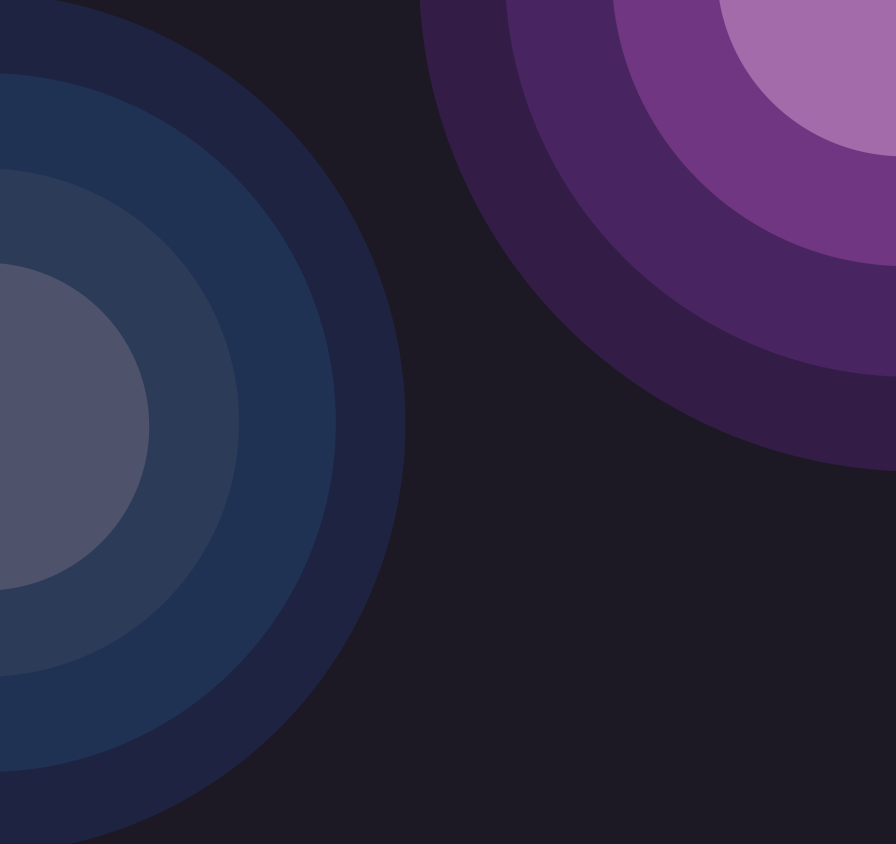
Reproduce this background procedurally as a Shadertoy shader.

```glsl
// Two sets of flat nested discs, blue at the left and purple at the upper right, on a dark ground.

const vec3 GROUND = vec3(0.110, 0.094, 0.141);

// Signed distance to a circle, negative inside
float circleDistance(vec2 point, vec2 center, float radius) {
    return length(point - center) - radius;
}

// Lays one smooth-edged disc over the colour below
vec3 paintDisc(vec3 below, vec3 discColor, vec2 point, vec2 center, float radius, float pixel) {
    float coverage = 1.0 - smoothstep(-0.7 * pixel, 0.7 * pixel, circleDistance(point, center, radius));
    return mix(below, discColor, coverage);
}

// Paints four discs from the largest to the smallest; each disc is (center.xy, radius)
vec3 paintNest(vec3 below, vec3 discs[4], vec3 colors[4], vec2 point, float pixel) {
    vec3 color = below;
    for (int i = 0; i < 4; i++) {
        color = paintDisc(color, colors[i], point, discs[i].xy, discs[i].z, pixel);
    }
    return color;
}

void mainImage(out vec4 fragColor, in vec2 fragCoord) {
    // Canvas height is one unit
    float pixel = 1.0 / iResolution.y;
    vec2 point = fragCoord * pixel;

    // Blue nest
    vec3 blueDiscs[4] = vec3[4](
        vec3(-0.0304, 0.4982, 0.5108),
        vec3(-0.0162, 0.4993, 0.4140),
        vec3(-0.0178, 0.4993, 0.3010),
        vec3(-0.0174, 0.4945, 0.1942));
    vec3 blueColors[4] = vec3[4](
        vec3(0.118, 0.137, 0.259),
        vec3(0.125, 0.196, 0.329),
        vec3(0.169, 0.231, 0.345),
        vec3(0.306, 0.322, 0.420));

    // Purple nest
    vec3 purpleDiscs[4] = vec3[4](
        vec3(1.0880, 1.0330, 0.5917),
        vec3(1.0801, 1.0355, 0.4820),
        vec3(1.0746, 1.0345, 0.3499),
        vec3(1.0704, 1.0359, 0.2211));
    vec3 purpleColors[4] = vec3[4](
        vec3(0.200, 0.110, 0.275),
        vec3(0.282, 0.145, 0.376),
        vec3(0.439, 0.212, 0.506),
        vec3(0.643, 0.420, 0.667));

    vec3 color = paintNest(GROUND, blueDiscs, blueColors, point, pixel);
    color = paintNest(color, purpleDiscs, purpleColors, point, pixel);
    fragColor = vec4(color, 1.0);
}
```
